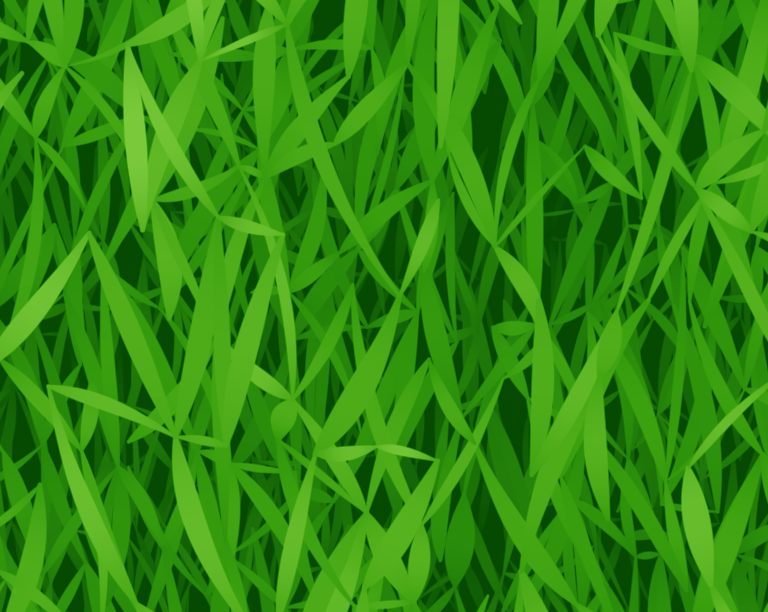
Write a Shadertoy shader that draws this pattern.

```glsl
// Dense grass: layers of tapered, curved blades from dark and fine to bright and broad.
// Each layer jitters a grid of nodes and links neighbours with blades, so that
// stems fork and join; tone is interpolated between nodes and lifted mid-blade.

const int   LAYERS      = 7;
const vec2  CELL_BACK   = vec2(0.048, 0.15);  // node spacing, canvas heights
const vec2  CELL_FRONT  = vec2(0.125, 0.27);
const float BLADE_WIDTH = 0.17;               // half width relative to cell width
const float END_WIDTH   = 0.2;                // width left at the blade ends
const float BEND        = 0.07;               // sideways bow relative to length
const float STEM_CHANCE = 0.92;
const float FORK_CHANCE = 0.5;
const float SIDE_CHANCE = 0.4;
const float TONE_BACK   = 0.13;
const float TONE_FRONT  = 0.79;
const float SOFT_EDGE   = 0.0018;

const vec3 GREENS[7] = vec3[7](
    vec3(0.015, 0.28, 0.00), vec3(0.07, 0.38, 0.02), vec3(0.12, 0.47, 0.03),
    vec3(0.16, 0.55, 0.04),  vec3(0.22, 0.62, 0.05), vec3(0.33, 0.69, 0.11),
    vec3(0.48, 0.79, 0.23));

// Four random values from one sine
vec4 hash4(vec2 p) {
    float s = sin(dot(p, vec2(127.1, 311.7)));
    return fract(s * vec4(43758.5, 22578.1, 19642.3, 31415.9));
}

vec3 grassColor(float tone) {
    float x = clamp(tone, 0.0, 0.999) * 6.0;
    int i = int(x);
    return mix(GREENS[i], GREENS[i + 1], fract(x));
}

// Jittered node: position in cell units, tone in z
vec3 nodeAt(vec2 id, float seed) {
    vec3 r = hash4(id + seed).xyz;
    return vec3(id + 0.12 + 0.76 * r.xy, r.z);
}

// Signed distance and position along a bowed, tapered blade
vec2 blade(vec2 p, vec2 a, vec2 b, float halfWidth, float bow, float skew) {
    vec2 axis = b - a;
    float len = length(axis);
    vec2 dir = axis / len;
    p -= a;
    float along = dot(p, dir);
    float h = clamp(along / len, 0.0, 1.0);
    float arch = h * (1.0 - h);
    float side = dot(p, vec2(-dir.y, dir.x)) - 4.0 * bow * len * arch;
    float s = h + skew * arch;
    float w = halfWidth * mix(END_WIDTH, 1.0, 4.0 * s * (1.0 - s));
    return vec2(length(vec2(side, along - h * len)) - w, h);
}

// Paints one layer of linked blades over the tone below
float paintLayer(float tone, vec2 p, float depth, float seed) {
    vec2 cell = mix(CELL_BACK, CELL_FRONT, depth);
    float baseTone = mix(TONE_BACK, TONE_FRONT, depth);
    p += vec2(0.37, 0.23) * seed;
    vec2 home = floor(p / cell);

    for (int j = -1; j <= 0; j++)
    for (int i = -1; i <= 1; i++) {
        vec2 id = home + vec2(i, j);
        vec3 root = nodeAt(id, seed);
        vec2 patchPos = root.xy * cell;
        float lush = 0.5 + 0.5 * sin(patchPos.x * 9.0 + 2.0 * sin(patchPos.y * 7.0 + seed));

        // Kinds: 0 main stem, 1 fork, 2 short side link
        for (int kind = 0; kind < 3; kind++) {
            vec4 rnd = hash4(id + seed + 17.7 * float(kind + 1));
            float chance = kind == 0 ? STEM_CHANCE : kind == 1 ? FORK_CHANCE : SIDE_CHANCE;
            chance *= mix(0.55, 1.25, lush) * mix(1.0, 0.78, depth * depth);
            if (rnd.x > chance) continue;

            float lean = floor(rnd.y * 3.0) - 1.0;
            vec3 tip = nodeAt(id + (kind == 2 ? vec2(1, 0) : vec2(lean, 1)), seed);
            float size = mix(0.45, 1.1, rnd.z) * (kind == 2 ? 0.65 : 1.0);
            float bow = BEND * (2.0 * rnd.w - 1.0);
            float skew = 1.2 * fract(rnd.y * 7.0) - 0.6;
            vec2 d = blade(p, root.xy * cell, tip.xy * cell,
                           BLADE_WIDTH * cell.x * size, bow, skew);
            if (d.x > SOFT_EDGE) continue;

            // Tone meets at shared nodes and glows mid-blade
            float h = d.y;
            float gleam = fract(rnd.z * 13.0);
            float bladeTone = baseTone + 0.16 * (mix(root.z, tip.z, h) - 0.6);
            bladeTone += 4.0 * h * (1.0 - h) * (0.05 + 0.14 * gleam * gleam * depth);
            bladeTone += 0.08 * (lush - 0.5);
            tone = mix(bladeTone, tone, smoothstep(-SOFT_EDGE, SOFT_EDGE, d.x));
        }
    }
    return tone;
}

void mainImage(out vec4 fragColor, in vec2 fragCoord) {
    vec2 p = fragCoord / iResolution.y;
    float tone = 0.02;
    for (int k = 0; k < LAYERS; k++) {
        float depth = float(k) / float(LAYERS - 1);
        tone = paintLayer(tone, p, depth, 3.0 + 11.3 * float(k));
    }
    fragColor = vec4(grassColor(tone), 1.0);
}
```
